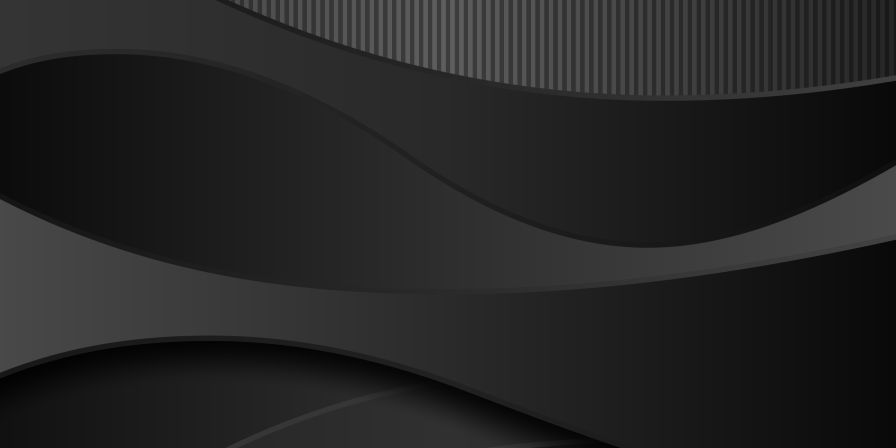
A WebGL 2 fragment shader for this background:

```glsl
#version 300 es
precision highp float;
// Layered charcoal waves: each sheet is bounded by a smooth cubic curve,
// shaded by a horizontal ramp and trimmed with a thin rim. A ribbed panel
// lies at the top and a shadowed hollow with smaller sheets at the bottom.

#define RIM_WIDTH 0.012
#define RIB_COUNT 50.0
#define RIB_DEPTH 0.36
#define SHADOW_REACH 0.105
#define SHADOW_DARK 0.12

uniform vec2 u_resolution;
out vec4 fragColor;

// Cubic through two nodes (x, height, slope); gives height and slope at x.
vec2 cubic(float x, vec3 a, vec3 b) {
    float span = b.x - a.x;
    float t = (x - a.x) / span;
    float rise = b.y - a.y;
    float m0 = a.z * span;
    float m1 = b.z * span;
    float c2 = 3.0 * rise - 2.0 * m0 - m1;
    float c3 = m0 + m1 - 2.0 * rise;
    return vec2(a.y + t * (m0 + t * (c2 + t * c3)),
                (m0 + t * (2.0 * c2 + 3.0 * t * c3)) / span);
}

// Two joined cubics.
vec2 cubic2(float x, vec3 a, vec3 b, vec3 c) {
    return x < b.x ? cubic(x, a, b) : cubic(x, b, c);
}

// Approximate signed distance to a curve, positive above it.
float above(vec2 p, vec2 curve) {
    return (p.y - curve.x) / sqrt(1.0 + curve.y * curve.y);
}

// Brightness ramp with stops at the left, centre and right of the canvas.
float ramp(float x, float left, float centre, float right) {
    return x < 1.0 ? mix(left, centre, x) : mix(centre, right, x - 1.0);
}

// Lays a sheet where d is negative, then its rim along d = 0.
float lay(float under, float sheet, float rim, float d, float px) {
    float shade = mix(sheet, under, smoothstep(-px, px, d));
    float band = abs(d) - 0.5 * RIM_WIDTH;
    return mix(rim, shade, smoothstep(-px, px, band));
}

void main() {
    vec2 p = gl_FragCoord.xy / u_resolution.y;
    float px = 0.7 / u_resolution.y;
    float x = p.x;

    // Sheet boundaries, from top to bottom
    vec2 panelCurve = cubic2(x, vec3(0.495, 1.0, -0.46),
        vec3(1.484, 0.781, 0.0), vec3(2.0, 0.826, 0.17));
    vec3 inflection = vec3(0.911, 0.651, -0.70);
    vec2 waveCurve = x < inflection.x
        ? cubic2(x, vec3(0.0, 0.841, 0.4), vec3(0.26, 0.885, 0.0), inflection)
        : cubic2(x, inflection, vec3(1.445, 0.453, 0.0), vec3(2.0, 0.638, 0.58));
    vec2 sweepCurve = cubic2(x, vec3(0.0, 0.5625, -0.52),
        vec3(1.0, 0.349, 0.0), vec3(2.0, 0.471, 0.22));
    vec3 shoulder = vec3(0.47, 0.245, 0.0);
    vec2 hollowCurve = x < shoulder.x
        ? cubic(x, vec3(0.0, 0.1615, 0.4), shoulder)
        : cubic2(x, shoulder, vec3(1.04, 0.133, -0.38), vec3(1.5, -0.03, -0.3));
    vec2 arcCurve = cubic(x, vec3(0.516, 0.0, 0.48), vec3(1.0, 0.149, 0.15));
    vec2 sliverCurve = cubic(x, vec3(1.13, 0.0, 0.12), vec3(1.354, 0.018, 0.04));

    // Upper band and ribbed panel
    float shade = ramp(x, 0.205, 0.16, 0.035);
    float ribBlur = 0.7 * RIB_COUNT * px;
    float rib = smoothstep(0.25 - ribBlur, 0.25 + ribBlur,
                           abs(fract(x * RIB_COUNT) - 0.5));
    float panel = ramp(x, 0.22, 0.37, 0.15) * (1.0 - RIB_DEPTH * rib);
    shade = lay(shade, panel, ramp(x, 0.07, 0.15, 0.25),
                -above(p, panelCurve), px);

    // Two broad waves
    shade = lay(shade, ramp(x, 0.045, 0.18, 0.29),
                ramp(x, 0.17, 0.125, 0.06), above(p, waveCurve), px);
    shade = lay(shade, ramp(x, 0.285, 0.165, 0.035),
                ramp(x, 0.08, 0.165, 0.26), above(p, sweepCurve), px);

    // Hollow with inner sheets, darkened beneath its upper edge
    float hollowDist = above(p, hollowCurve);
    float hollow = ramp(x, 0.065, 0.19, 0.1);
    hollow = lay(hollow, ramp(x, 0.12, 0.19, 0.1), 0.21,
                 above(p, arcCurve), px);
    hollow = lay(hollow, 0.13, 0.22, above(p, sliverCurve), px);
    hollow *= mix(SHADOW_DARK, 1.0, smoothstep(0.0, SHADOW_REACH, -hollowDist));
    shade = lay(shade, hollow, ramp(x, 0.09, 0.13, 0.08), hollowDist, px);

    fragColor = vec4(vec3(shade), 1.0);
}
```
